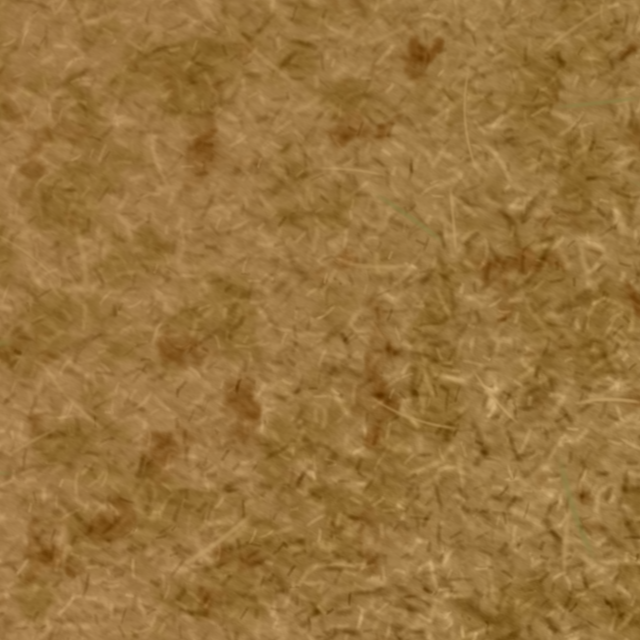
Write a WebGL 1 fragment shader that draws this texture.

```glsl
precision highp float;

uniform vec2 u_resolution;

const vec3 WARM_TAN = vec3(0.635, 0.482, 0.285);
const vec3 OLIVE_TAN = vec3(0.612, 0.478, 0.268);
const vec3 OLIVE = vec3(0.525, 0.390, 0.150);
const vec3 RUST = vec3(0.475, 0.295, 0.080);
const vec3 PALE_STRAW = vec3(0.780, 0.640, 0.420);
const vec3 GREEN_BLADE = vec3(0.550, 0.510, 0.270);
const vec3 SHADE_STEP = vec3(0.090, 0.090, 0.088);

float hash(vec2 p) {
  return fract(sin(dot(p, vec2(127.1, 311.7))) * 43758.5453);
}

float noise(vec2 p) {
  vec2 cell = floor(p);
  vec2 f = fract(p);
  f = f * f * (3.0 - 2.0 * f);
  float low = mix(hash(cell), hash(cell + vec2(1.0, 0.0)), f.x);
  float high = mix(hash(cell + vec2(0.0, 1.0)), hash(cell + vec2(1.0)), f.x);
  return mix(low, high, f.y);
}

float fbm(vec2 p) {
  float sum = 0.0;
  float weight = 0.57;
  for (int i = 0; i < 3; i++) {
    sum += weight * noise(p);
    p = mat2(0.8, -0.6, 0.6, 0.8) * p * 2.1 + 7.3;
    weight *= 0.5;
  }
  return sum;
}

vec2 rotate(vec2 p, float angle) {
  float c = cos(angle);
  float s = sin(angle);
  return vec2(c * p.x + s * p.y, c * p.y - s * p.x);
}

// Soft, slightly bent blade lying along x
float blade(vec2 p, float halfLength, float width, float bend) {
  p.y += bend * p.x * p.x;
  float across = 1.0 - smoothstep(0.0, width, abs(p.y));
  float along = 1.0 - smoothstep(0.5 * halfLength, halfLength, abs(p.x));
  return across * along;
}

// One blade per cell: x = signed tone, y = coverage
vec2 bladeLayer(vec2 p, float width, float density, float seed) {
  vec2 home = floor(p);
  vec2 result = vec2(0.0);
  for (int y = -1; y <= 1; y++) {
    for (int x = -1; x <= 1; x++) {
      vec2 cell = home + vec2(float(x), float(y));
      vec2 key = cell + seed;
      vec2 center = cell + vec2(hash(key + 3.1), hash(key + 8.7));
      float angle = -0.3 + 2.7 * (hash(key + 15.3) - 0.5);
      float halfLength = mix(0.45, 0.9, hash(key + 21.9));
      float bend = 0.5 * (hash(key + 33.7) - 0.5);
      float thickness = width * mix(0.65, 1.3, hash(key + 41.2));
      float mask = blade(rotate(p - center, angle), halfLength, thickness, bend);
      mask *= step(hash(key + 55.4), density);
      float tone = 2.0 * hash(key + 67.8) - 1.0;
      result = mix(result, vec2(tone, 1.0), mask);
    }
  }
  return result;
}

// Overlapping short straws, from coarse to fine
float litter(vec2 p) {
  float sum = 0.0;
  float cells = 17.0;
  float width = 0.18;
  for (int i = 0; i < 4; i++) {
    float seed = 19.0 * float(i);
    sum += bladeLayer(rotate(p, 0.3 * float(i)) * cells + seed, width, 0.95, seed).x;
    cells *= 1.45;
    width *= 1.2;
  }
  return sum;
}

void main() {
  vec2 p = gl_FragCoord.xy / u_resolution.y;
  float nearness = smoothstep(-0.7, 0.9, p.x - p.y);

  // Ground tint and small blurred patches with ragged rims
  vec3 color = mix(WARM_TAN, OLIVE_TAN, smoothstep(0.1, 0.9, p.x));
  vec2 ragged = p + 0.022 * vec2(noise(p * 45.0), noise(p * 45.0 + 50.0));
  float olive = smoothstep(0.44, 0.80, fbm(ragged * 13.0 + 4.0));
  float rust = smoothstep(0.62, 0.92, fbm(ragged * 15.0 + 31.0));
  color = mix(color, OLIVE, 0.75 * olive);
  color = mix(color, RUST, 0.90 * rust);

  // Straw relief and fine grain, stronger towards the lower right
  float relief = litter(p) * mix(0.65, 1.2, nearness);
  float grain = fbm(rotate(p, -0.5) * vec2(50.0, 100.0)) - 0.5;
  color += SHADE_STEP * (relief + 1.5 * mix(0.85, 1.15, nearness) * grain);

  // Sparse long straws and rare green blades
  vec2 longStraw = bladeLayer(p * 9.0, 0.065, 0.4, 83.0);
  float strawAmount = longStraw.y * smoothstep(-0.6, 0.8, longStraw.x);
  color = mix(color, PALE_STRAW, strawAmount * mix(0.3, 0.7, nearness));
  vec2 greenBlade = bladeLayer(p * 7.0, 0.06, 0.07, 131.0);
  color = mix(color, GREEN_BLADE, 0.6 * greenBlade.y);

  gl_FragColor = vec4(clamp(color, 0.0, 1.0), 1.0);
}
```
